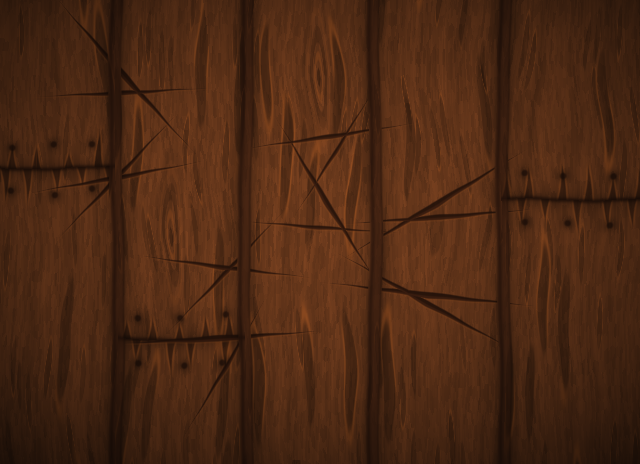
Give the GLSL for this texture, as a Shadertoy shader.

```glsl
#define WOOD vec3(0.422, 0.226, 0.110)
#define GLOW vec3(0.66, 0.34, 0.13)
#define SOOT vec3(0.120, 0.058, 0.032)
#define PLANK_WIDTH 0.278
#define FIRST_SEAM 0.251
#define GAP 0.0125
#define VIGNETTE 1.40
#define GOUGES 16
#define GOUGE_WIDTH 0.0058
#define NAIL_RADIUS 0.0065

vec2 hash2(vec2 p) {
    vec3 h = fract(p.xyx * vec3(0.1031, 0.1030, 0.0973));
    h += dot(h, h.yzx + 33.33);
    return fract((h.xx + h.yz) * h.zy);
}

// Cellular noise: distance to the nearest point, and a random value of its cell
vec2 cells(vec2 p) {
    vec2 base = floor(p), nearest = vec2(9.0, 0.0);
    for (int j = -1; j <= 1; j++)
    for (int i = -1; i <= 1; i++) {
        vec2 cell = base + vec2(i, j);
        float d = length(cell + 0.15 + 0.7 * hash2(cell) - p);
        if (d < nearest.x) nearest = vec2(d, hash2(cell + 71.0).x);
    }
    return nearest;
}

// Coverage of a band that lies where d is below zero
float cover(float d, float blur) { return smoothstep(blur, -blur, d); }

float ridge(float d, float width) { return exp(-d * d / (width * width)); }

// Slender pointed figures: x is the dark body, y a broken bright edge
vec2 figure(vec2 fibre, vec2 scale, float rarity) {
    vec2 lens = cells(fibre * scale + 5.0);
    float chosen = step(rarity, lens.y);
    float rim = lens.x - 0.05 - 0.24 * lens.y;
    float broken = smoothstep(-0.1, 0.8, sin(fibre.y * 5.0 * scale.y + lens.y * 40.0 + fibre.x * 25.0));
    return chosen * vec2(cover(rim, 0.03), ridge(rim - 0.03, 1.1 / scale.x) * broken);
}

vec3 grain(vec2 p, vec2 local, float plank) {
    // Fibres run upright and part around a slender knot
    float knotY = 0.66 + 0.18 * sin(plank * 2.6 - 3.9);
    vec2 k = local - vec2(0.02 * sin(plank * 4.0), knotY);
    k.x += 0.004 * sin(p.y * 13.0 + plank) + 0.002 * sin(p.y * 31.0 + p.x * 30.0);
    float bulge = exp(-k.y * k.y * 70.0);
    float ring = length(vec2(k.x, 0.14 * k.y)) + 0.06 * abs(k.y);
    float bend = k.x - 0.020 * bulge * k.x / (abs(k.x) + 0.012);
    vec2 fibre = vec2(bend + plank * 1.3 + 1.0, p.y + plank * 1.9);

    // Short flecks, hairs and broad streaks
    float fine = cells(vec2(p.x * 170.0 + 2.0 * sin(p.y * 9.0) + 9.0, p.y * 36.0 + 9.0)).y;
    float hair = cells(fibre * vec2(270.0, 10.0)).y;
    float broad = cells(fibre * vec2(34.0, 2.4)).x;
    float tone = 0.94 + 0.14 * (fine - 0.5) + 0.11 * (hair - 0.5) + 0.13 * (0.5 - broad);
    tone += 0.03 * sin(fibre.x * 95.0 + 2.0 * sin(p.y * 5.0));
    vec3 colour = WOOD * tone;

    // Dark figures with glowing edges, at two sizes
    vec2 bowed = vec2(fibre.x + 0.009 * sin(p.y * 8.0 + plank * 2.0), fibre.y);
    vec2 large = figure(bowed, vec2(23.0, 2.1), 0.66);
    vec2 small = figure(bowed + 3.0, vec2(46.0, 4.2), 0.68);
    colour *= (1.0 - 0.24 * large.x) * (1.0 - 0.17 * small.x);
    colour = mix(colour, GLOW, 0.46 * max(large.y, 0.7 * small.y));

    // Eye of the knot
    float eye = ridge(ring, 0.026) * step(0.5, plank) * step(plank, 2.5);
    float wave = sin(ring * 420.0 + 1.2 * sin(p.y * 17.0) + 20.0 * k.x);
    colour *= 1.0 - 0.30 * eye * smoothstep(0.1, 0.6, wave);
    return mix(colour, GLOW, 0.36 * eye * smoothstep(0.6, 1.0, -wave));
}

// Tapered cuts in crossing pairs: the cut, its lit lower lip, its inner wall
vec3 gouges(vec2 p, float blur) {
    vec3 mark = vec3(0.0);
    for (int i = 0; i < GOUGES; i++) {
        float pair = float(i / 2), steep = float(i % 2);
        vec2 rnd = hash2(vec2(float(i) * 3.0 + 2.0, 7.0));
        vec2 centre = vec2(0.24, 0.2) + vec2(0.9, 0.66) * fract(0.5 + pair * vec2(0.7549, 0.5698));
        centre += 0.06 * (rnd - 0.5);
        float lean = mod(pair, 3.0) < 1.0 ? -1.0 : 1.0;
        float angle = mix(0.45 * rnd.x - 0.18, lean * (0.5 + 0.55 * rnd.x), steep);
        vec2 along = vec2(cos(angle), sin(angle));
        vec2 q = p - centre;
        float u = dot(q, along), v = dot(q, vec2(-along.y, along.x));
        float taper = 1.0 - abs(u + 0.05 * (rnd.x - 0.5)) / (0.11 + 0.08 * rnd.y);
        taper *= GOUGE_WIDTH * (0.6 + 0.6 * rnd.y);
        v += 0.3 * taper + 0.0006 * sin(u * 60.0 + rnd.x * 9.0);
        float inside = cover(abs(v) - taper, blur);
        mark.x = max(mark.x, inside);
        mark.y = max(mark.y, cover(abs(v + 0.0026) - taper, blur * 1.4));
        mark.z = max(mark.z, inside * cover(v + 0.2 * taper, blur));
    }
    return mark;
}

void mainImage(out vec4 fragColor, in vec2 fragCoord) {
    vec2 uv = fragCoord / iResolution.xy, p = fragCoord / iResolution.y;
    float blur = max(1.0 / iResolution.y, 0.0012);

    // Planks and the wavering seams between them
    float x = p.x + 0.004 * sin(p.y * 7.0 + p.x * 9.0) + 0.0012 * sin(p.y * 23.0);
    float slot = (x - FIRST_SEAM) / PLANK_WIDTH;
    float plank = clamp(floor(slot) + 1.0, 0.0, 4.0);
    float offset = (slot - clamp(round(slot), 0.0, 3.0)) * PLANK_WIDTH;
    float seam = abs(offset);
    vec2 local = vec2((slot - plank + 0.5) * PLANK_WIDTH, p.y);
    vec3 colour = grain(p, local, plank);

    // Butt joints with wedge-shaped splits
    float joints[5] = float[5](0.638, 0.269, -1.0, -1.0, 0.570);
    float dy = p.y - joints[int(plank)] + 0.003 * sin(p.x * 21.0) + 0.0008 * sin(p.x * 70.0);
    float rise = abs(dy), lower = dy < 0.0 ? 1.0 : 0.0;
    float column = p.x * 17.0 + 0.37 * lower;
    vec2 rnd = hash2(vec2(floor(column) + 3.0, plank + 9.0 * lower));
    float splitX = abs((fract(column) - 0.35 - 0.3 * rnd.x) / 17.0 + 0.0012 * sin(p.y * 60.0));
    float reach = 0.035 + 0.055 * rnd.y;
    float split = splitX - 0.0085 * pow(max(1.0 - rise / reach, 0.0), 1.4);
    float fade = smoothstep(reach * 1.15, reach * 0.6, rise);
    colour = mix(colour, GLOW, 0.42 * fade * ridge(split - 0.0025, 0.0022));
    colour = mix(colour, SOOT, 0.46 * fade * cover(split, 0.0018));
    colour *= 1.0 - 0.36 * exp(-rise * 55.0);
    colour = mix(colour, SOOT, 0.68 * ridge(rise, 0.0048));

    // Nails above and below each joint
    vec2 jitter = hash2(vec2(floor(slot * 3.0) + 20.0, lower + 4.0)) - 0.5;
    vec2 nail = vec2((fract(slot * 3.0) - 0.5) * PLANK_WIDTH / 3.0 + 0.015 * jitter.x,
                     rise - 0.05 - 0.012 * jitter.y);
    float head = length(nail);
    colour *= 1.0 - 0.36 * ridge(head, 0.014);
    colour = mix(colour, SOOT, 0.72 * cover(head - NAIL_RADIUS, 0.0028));

    // Gouges stop at the seams
    vec3 cut = gouges(p, blur) * smoothstep(GAP, GAP + 0.003, seam);
    colour = mix(colour, GLOW * 0.8, 0.42 * cut.y);
    colour = mix(colour, mix(SOOT, SOOT * 1.6, cut.z), 0.88 * cut.x);

    // Sunken gaps: dim wooden floor, dark left edge, soft shadow
    colour *= 1.0 - 0.30 * exp(-max(seam - GAP, 0.0) * 70.0);
    colour = mix(colour, SOOT * 1.8, 0.42 * cover(seam - GAP, 0.0022));
    colour = mix(colour, SOOT, 0.52 * ridge(offset + 0.6 * GAP, 0.0045));
    colour = mix(colour, SOOT, 0.34 * ridge(offset - GAP, 0.0025));

    vec2 off = uv - vec2(0.5, 0.55);
    colour *= 1.05 - VIGNETTE * dot(off, off);
    fragColor = vec4(colour, 1.0);
}
```
